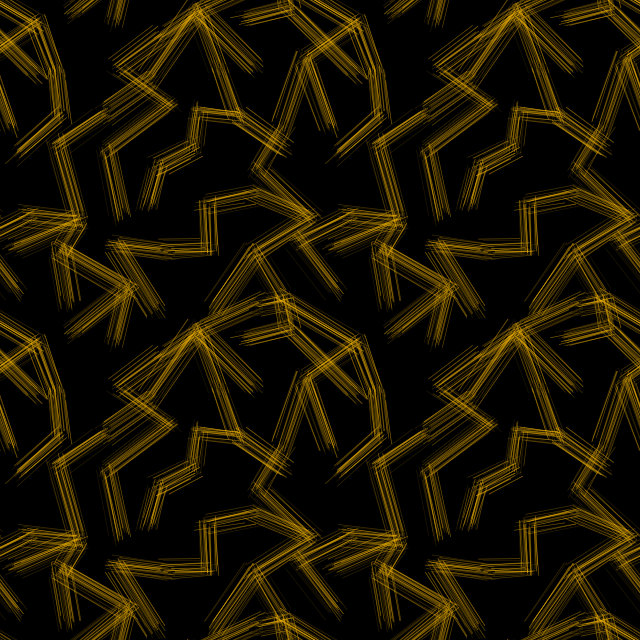
This pattern is drawn by a Shadertoy shader. Its source:

```glsl
// Gold scratchy polylines, each drawn as a bundle of fine strands, on black in a 2 x 2 seamless tiling.

const float REPEATS = 2.0;        // tiles across and down
const float GRID = 7.0;           // joints across and down one tile
const float JITTER = 0.68;        // joint displacement, in grid cells
const int STRANDS = 24;           // fine lines per segment
const float SPREAD = 0.039;       // farthest strand shift per axis, in tiles
const float WOBBLE = 0.010;       // independent shift of strand ends
const float STRAND_WIDTH = 0.002; // in tiles
const vec3 GOLD = vec3(1.0, 0.74, 0.0);

vec2 hash2(vec2 seed) {
    vec3 q = fract(seed.xyx * vec3(0.1031, 0.1030, 0.0973));
    q += dot(q, q.yzx + 33.33);
    return fract((q.xx + q.yz) * q.zy);
}

// Shortest offset between two points on the repeating tile
vec2 wrapOffset(vec2 d) {
    return d - round(d);
}

float segmentDistance(vec2 p, vec2 a, vec2 b) {
    vec2 ab = b - a;
    float t = clamp(dot(p - a, ab) / dot(ab, ab), 0.0, 1.0);
    return length(p - a - ab * t);
}

// Share of a pixel covered by a line, even when thinner than the pixel
float lineCoverage(float d, float width, float pixel) {
    vec2 edges = vec2(0.5, -0.5) * width - d;
    vec2 filled = clamp(edges / pixel + 0.5, 0.0, 1.0);
    return filled.x - filled.y;
}

// Scattered joint of a grid cell; its jitter wraps with the tile
vec2 jointPosition(vec2 cell) {
    vec2 jitter = hash2(mod(cell, GRID) + 19.0) - 0.5;
    return (cell + 0.5 + JITTER * jitter) / GRID;
}

// Step from a cell to the neighbour it is linked with
vec2 linkStep(vec2 cell) {
    float choice = floor(4.0 * hash2(cell + 53.0).x);
    if (choice < 1.0) return vec2(1.0, 0.0);
    return vec2(choice - 2.0, 1.0);
}

// Light left after all strands of one segment; p is relative to its middle
float bundleGap(vec2 p, vec2 halfSpan, float id, float pixel) {
    float gap = 1.0;
    float reach = 1.5 * SPREAD + WOBBLE + pixel;
    if (segmentDistance(p, -halfSpan, halfSpan) > reach) return gap;
    for (int k = 0; k < STRANDS; k++) {
        vec2 seed = vec2(id, float(k) * 3.0 + 11.0);

        // Two hashes together crowd the strands towards the core
        vec2 shift = (hash2(seed) + hash2(seed + 301.1) - 1.0) * SPREAD;
        vec2 startShift = (hash2(seed + 71.3) - 0.5) * WOBBLE;
        vec2 endShift = (hash2(seed + 137.9) - 0.5) * WOBBLE;
        float d = segmentDistance(p - shift, startShift - halfSpan, endShift + halfSpan);

        // Most strands are faint, a few are bright
        float tone = hash2(seed + 211.7).x;
        float opacity = mix(0.12, 0.65, tone * tone);
        gap *= 1.0 - opacity * lineCoverage(d, STRAND_WIDTH, pixel);
    }
    return gap;
}

void mainImage(out vec4 fragColor, in vec2 fragCoord) {
    vec2 p = fragCoord / iResolution.xy * REPEATS;
    float pixel = REPEATS / iResolution.y;

    // Layer the translucent bundles, one link per joint
    float gap = 1.0;
    for (float y = 0.0; y < GRID; y++) {
        for (float x = 0.0; x < GRID; x++) {
            vec2 cell = vec2(x, y);
            vec2 start = jointPosition(cell);
            vec2 end = jointPosition(cell + linkStep(cell));
            vec2 middle = 0.5 * (start + end);
            float id = y * GRID + x + 1.0;
            gap *= bundleGap(wrapOffset(p - middle), 0.5 * (end - start), id, pixel);
        }
    }
    fragColor = vec4(GOLD * (1.0 - gap), 1.0);
}
```
